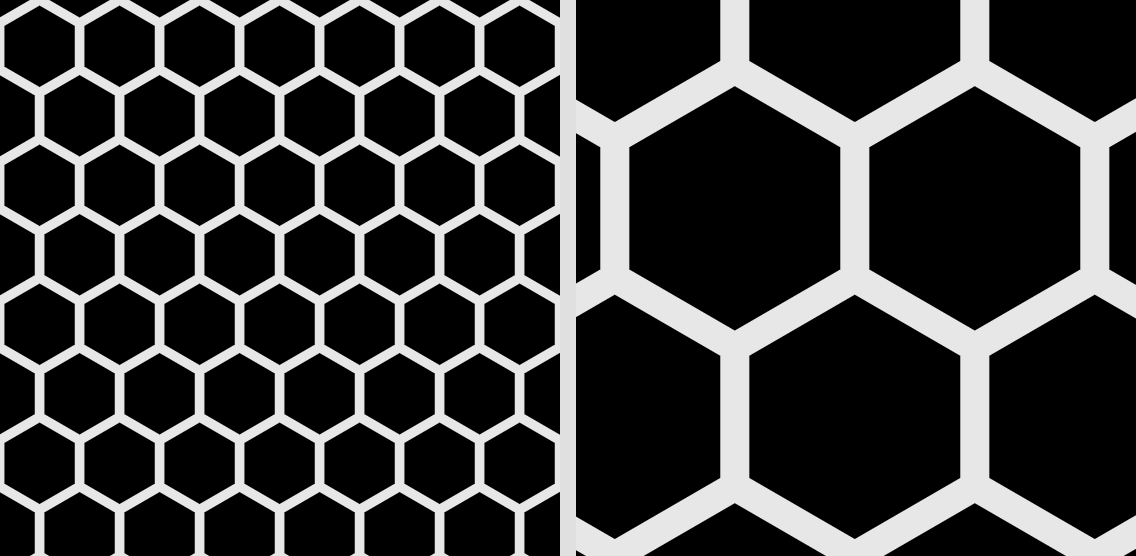
Left, the full canvas; right, a detail of the centre.
A Shadertoy shader for this pattern:

```glsl
// Honeycomb mesh: pale walls around black pointy-top hexagons, seamlessly tiling.
#define REPEATS vec2(7.0, 4.0)        // columns, pairs of rows
#define FIRST_CENTER vec2(0.495, 0.667) // hexagon centre, in repeats
#define WALL_WIDTH 0.121              // share of the column spacing
#define WALL_COLOR vec3(0.906)
#define CELL_COLOR vec3(0.0)

const vec2 LATTICE = vec2(1.0, sqrt(3.0));

// Distance from the centre measured towards the nearest hexagon side
float hexNorm(vec2 p) {
    p = abs(p);
    return max(p.x, dot(p, 0.5 * LATTICE));
}

// Offset from the nearest centre of a rectangular lattice
vec2 latticeOffset(vec2 repeats) {
    return (fract(repeats + 0.5) - 0.5) * LATTICE;
}

void mainImage(out vec4 fragColor, in vec2 fragCoord) {
    vec2 repeats = fragCoord / iResolution.xy * REPEATS - FIRST_CENTER;

    // Two interleaved lattices form the staggered rows
    float toCenter = min(hexNorm(latticeOffset(repeats)),
                         hexNorm(latticeOffset(repeats + 0.5)));

    // Antialiased wall over one pixel
    float pixel = REPEATS.x / iResolution.x;
    float edge = toCenter - 0.5 * (1.0 - WALL_WIDTH);
    float wall = clamp(edge / pixel + 0.5, 0.0, 1.0);

    fragColor = vec4(mix(CELL_COLOR, WALL_COLOR, wall), 1.0);
}
```
